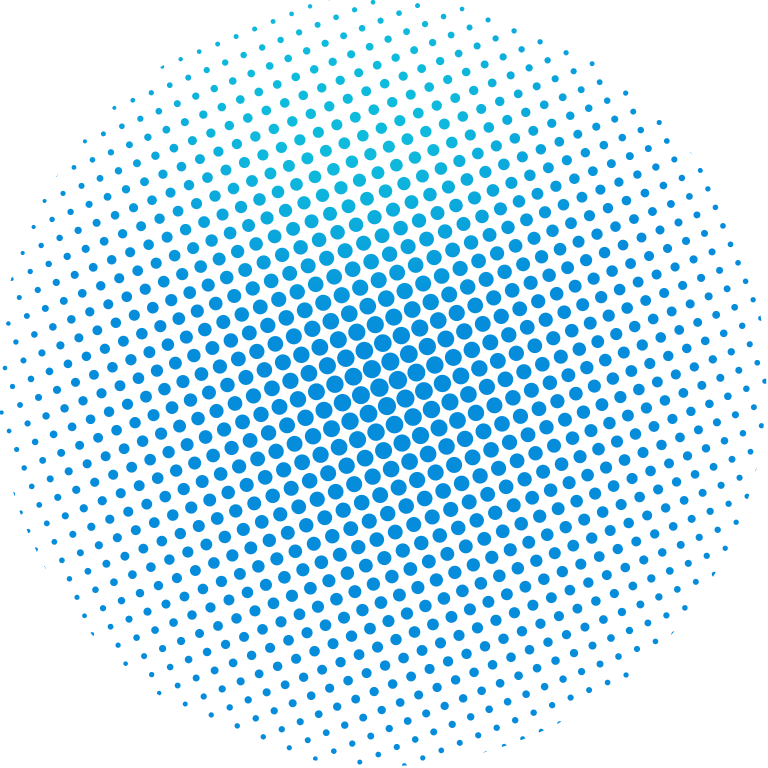
Give the GLSL for this background, as a Shadertoy shader.

```glsl
#define LATTICE_ORIGIN vec2(0.5181, 0.5051)
#define LATTICE_STEP vec2(0.02406, 0.00982)
#define TONE_CENTER vec2(0.505, 0.500)
#define TONE_REACH 0.531
#define MAX_DOT_RADIUS 0.0121
#define DISC_CENTER vec2(0.497, 0.503)
#define DISC_RADIUS 0.5007
#define GLOW_CENTER vec2(0.443, 0.885)
#define CYAN vec3(0.06, 0.735, 0.865)
#define BLUE vec3(0.02, 0.55, 0.86)
#define PAPER vec3(1.0)

// Center of the rotated square cell that holds p
vec2 nearestDot(vec2 p) {
    vec2 u = LATTICE_STEP;
    vec2 v = vec2(-u.y, u.x);
    vec2 q = p - LATTICE_ORIGIN;
    vec2 cell = round(vec2(dot(q, u), dot(q, v)) / dot(u, u));
    return LATTICE_ORIGIN + cell.x * u + cell.y * v;
}

// Dot area falls linearly with distance from the tone center
float dotRadius(vec2 center) {
    float tone = 1.0 - distance(center, TONE_CENTER) / TONE_REACH;
    return MAX_DOT_RADIUS * sqrt(max(tone, 0.0));
}

// Cyan glow near the top fading to blue
vec3 inkColor(vec2 p) {
    float d = length((p - GLOW_CENTER) * vec2(0.75, 1.0));
    return mix(CYAN, BLUE, smoothstep(0.06, 0.36, d));
}

// Antialiased coverage of a signed distance
float coverage(float sd, float pixel) {
    return clamp(0.5 - sd / pixel, 0.0, 1.0);
}

void mainImage(out vec4 fragColor, in vec2 fragCoord) {
    float pixel = 1.0 / min(iResolution.x, iResolution.y);
    vec2 p = (fragCoord - 0.5 * iResolution.xy) * pixel + 0.5;

    // Halftone dots clipped by the outer disc
    vec2 center = nearestDot(p);
    float dotDistance = distance(p, center) - dotRadius(center);
    float discDistance = distance(p, DISC_CENTER) - DISC_RADIUS;
    float ink = coverage(max(dotDistance, discDistance), pixel);

    fragColor = vec4(mix(PAPER, inkColor(p), ink), 1.0);
}
```
